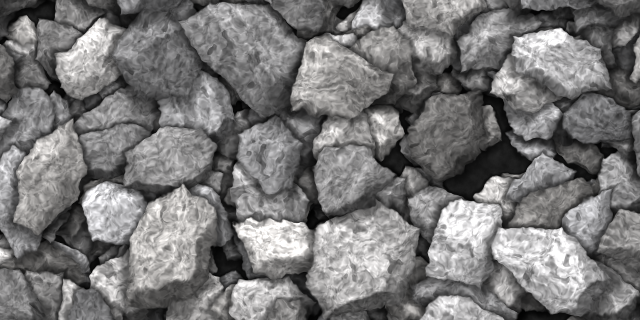
Give the GLSL for this texture, as a Shadertoy shader.

```glsl
// A bed of crushed grey rock, seen from above in soft daylight.
// Layers of jittered cells each hold a faceted convex stone; upper stones
// cover lower ones and shade them, and noise gives rough edges and grain.

const int   LAYERS       = 6;
const int   SIDES        = 7;
const float CELL_SMALL   = 0.16;   // cell of the lowest layer, canvas heights
const float CELL_LARGE   = 0.31;   // cell of the top layer
const float FILL_LOW     = 0.97;   // share of cells holding a stone
const float FILL_TOP     = 0.52;
const float JITTER       = 0.30;
const float MAX_STRETCH  = 1.36;
const float ALBEDO_DARK  = 0.49;
const float ALBEDO_LIGHT = 0.93;
const float GAP_TONE     = 0.11;
const float SHADOW_REACH = 0.25;   // in stone radii
const float SHADOW_DEPTH = 0.54;
const float EDGE_SOFT    = 0.002;
const float ROUGHNESS    = 0.022;
const float FACET_CRISP  = 24.0;
const float BUMP         = 0.85;
const float GRAIN        = 0.36;
const float SCRATCH      = 0.30;
const vec3  LIGHT        = vec3(-0.25, 0.55, 0.80);
const vec3  WARM         = vec3(1.015, 1.00, 0.985);
const vec3  COOL         = vec3(1.000, 1.00, 1.015);

float hash(vec2 p) {
    return fract(sin(dot(p, vec2(127.1, 311.7))) * 43758.5453);
}

float hash(vec2 id, float n) {
    return hash(id + n * vec2(0.731, 1.379));
}

float noise(vec2 p) {
    vec2 i = floor(p), f = fract(p);
    f = f * f * (3.0 - 2.0 * f);
    return mix(mix(hash(i), hash(i + vec2(1, 0)), f.x),
               mix(hash(i + vec2(0, 1)), hash(i + vec2(1, 1)), f.x), f.y);
}

float fbm(vec2 p) {
    float sum = 0.0, amp = 0.5;
    for (int i = 0; i < 4; i++) {
        sum += amp * noise(p);
        p = mat2(1.6, 1.2, -1.2, 1.6) * p + 7.3;
        amp *= 0.6;
    }
    return sum;
}

// Brightness factor of the rock surface: blotches, bumps, scratches, grain, pits.
float rockTexture(vec2 p, vec2 lightDir) {
    float base = fbm(p * 18.0);
    float bump = base - fbm((p + lightDir * 0.008) * 18.0);
    float scratch = noise(p * vec2(22.0, 85.0) + 2.0 * base) - 0.5;
    float speck = noise(p * 95.0) + 0.7 * noise(p * 175.0) - 0.85;
    float pit = smoothstep(0.66, 0.86, noise(p * 48.0 + 9.0)) * smoothstep(0.4, 0.7, base);
    float tone = 1.0 + 0.30 * (base - 0.54) + BUMP * bump + GRAIN * speck;
    return (tone + SCRATCH * scratch) * (1.0 - 0.35 * pit);
}

// Lays one stone over the colour; p is relative to the stone's centre.
void addStone(inout vec3 col, vec2 p, vec2 id, float cell, float level, float px) {
    float radius = cell * mix(0.40, 0.57, hash(id, 3.0));
    float stretch = mix(1.0, MAX_STRETCH, hash(id, 4.0));
    float turn = 6.2832 * hash(id, 5.0);
    mat2 rot = mat2(cos(turn), -sin(turn), sin(turn), cos(turn));
    vec2 local = rot * p;
    vec2 q = local / (radius * vec2(stretch, 1.0 / stretch));
    if (length(q) > 1.75) return;

    // Tilted top face, then side facets blended by height into one normal.
    vec2 tilt = (vec2(hash(id, 6.0), hash(id, 7.0)) - 0.5) * 0.8;
    float weight = exp(-FACET_CRISP * (0.40 - dot(q, tilt)));
    vec3 normal = weight * vec3(tilt, 1.0);
    float total = weight, dist = -9.0;
    for (int k = 0; k < SIDES; k++) {
        float n = float(k);
        float angle = 6.2832 * (n + 0.8 * hash(id, 10.0 + n)) / float(SIDES);
        vec2 dir = vec2(cos(angle), sin(angle));
        float side = dot(q, dir) - mix(0.72, 1.06, hash(id, 20.0 + n));
        float slope = mix(0.4, 2.2, hash(id, 30.0 + n));
        weight = exp(FACET_CRISP * min(side, 0.1) * slope);
        normal += weight * vec3(dir * slope, 1.0);
        total += weight;
        dist = max(dist, side);
    }

    // Contact shadow on what lies below, longer on the lower side.
    float reach = SHADOW_REACH * (1.0 - 0.45 * clamp(p.y / radius, -1.0, 1.0));
    col *= 1.0 - SHADOW_DEPTH * (1.0 - smoothstep(0.0, reach, dist));

    float soft = max(px, EDGE_SOFT);
    float cover = 1.0 - smoothstep(-soft, soft, dist * radius);
    if (cover <= 0.0) return;

    normal /= total;
    normal = normalize(vec3(normal.xy * rot, normal.z));
    float light = 0.40 + 0.64 * max(dot(normal, LIGHT), 0.0);
    float albedo = mix(ALBEDO_DARK, ALBEDO_LIGHT, hash(id, 8.0));
    float rim = mix(0.84, 1.0, smoothstep(0.0, 0.08, -dist));
    float tone = albedo * light * rim * mix(0.90, 1.0, level);
    tone *= rockTexture(local + 5.0 * hash(id, 9.0), rot * LIGHT.xy);
    col = mix(col, tone * mix(COOL, WARM, hash(id, 40.0)), cover);
}

void mainImage(out vec4 fragColor, in vec2 fragCoord) {
    float px = 1.0 / iResolution.y;
    vec2 uv = fragCoord * px;

    // Warped coordinates roughen every outline and facet edge.
    vec2 warp = vec2(fbm(uv * 13.0), fbm(uv * 13.0 + 41.0)) - 0.54;
    vec2 pos = uv + 2.0 * ROUGHNESS * warp;

    vec3 col = vec3(GAP_TONE) * (0.6 + 0.8 * fbm(uv * 40.0));
    for (int k = 0; k < LAYERS; k++) {
        float level = float(k) / float(LAYERS - 1);
        float cell = mix(CELL_SMALL, CELL_LARGE, level);
        vec2 grid = pos / cell + 0.37 * float(k);
        for (int j = -1; j <= 1; j++)
        for (int i = -1; i <= 1; i++) {
            vec2 corner = floor(grid) + vec2(i, j);
            vec2 id = corner + 37.0 * float(k + 1);
            if (hash(id, 0.0) > mix(FILL_LOW, FILL_TOP, level)) continue;
            vec2 shift = (vec2(hash(id, 1.0), hash(id, 2.0)) - 0.5) * 2.0 * JITTER;
            addStone(col, (grid - corner - 0.5 - shift) * cell, id, cell, level, px);
        }
    }
    fragColor = vec4(clamp(col, 0.0, 1.0), 1.0);
}
```
